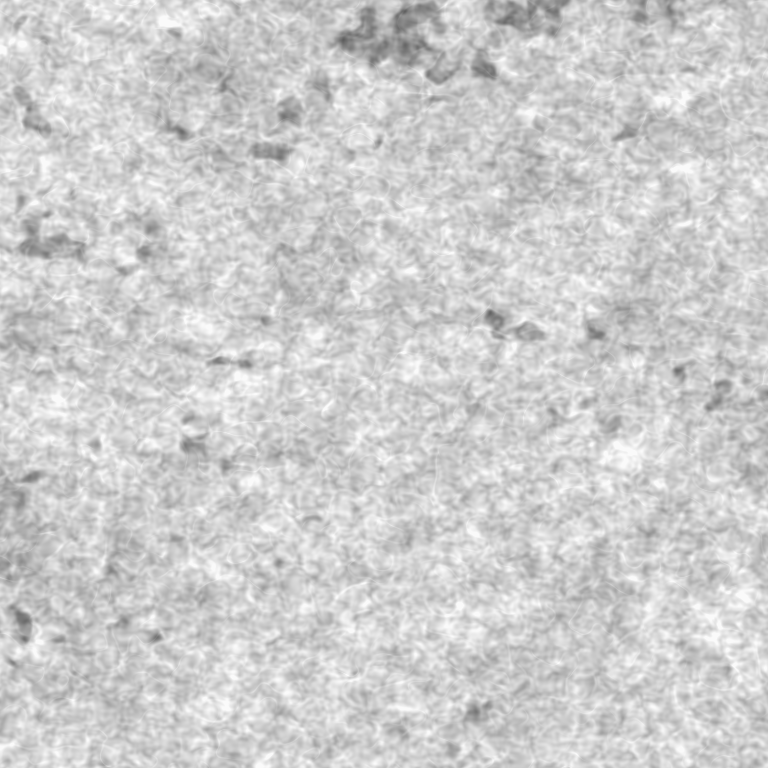
Reproduce this texture procedurally as a Shadertoy shader.

```glsl
// Pale grey weathered stone: fine crystalline grain over soft cloudy mottling,
// crossed by thin light veins, with ragged dark stains gathered near the top.
// All layers are gradient noise, scaled so amplitudes act as grey deviations.

#define BASE_GREY      0.807
#define CLOUD_CONTRAST 0.027
#define CLUMP_CONTRAST 0.030
#define GRAIN_CONTRAST 0.041
#define GRAIN_SCALE    60.0
#define VEIN_LIGHT     0.060
#define VEIN_WIDTH     0.35
#define STAIN_DARK     0.25
#define STAIN_TOP      0.70
#define STAIN_BOTTOM   1.50
#define WARP_AMOUNT    0.0013

// Integer hash giving a gradient in [-1, 1] on both axes
vec2 hashGradient(ivec2 cell, uint seed) {
    uvec2 v = uvec2(cell + 4096) * 1664525u + 1013904223u + seed * 747796405u;
    v.x += v.y * 1664525u;
    v.y += v.x * 1664525u;
    v ^= v >> 16u;
    v.x += v.y * 1664525u;
    v.y += v.x * 1664525u;
    v ^= v >> 16u;
    return vec2(v & 65535u) / 32767.5 - 1.0;
}

// Gradient noise with a deviation a little under one, turned by a seeded angle
float noise(vec2 p, float frequency, uint seed) {
    float angle = 0.7 + 1.3 * float(seed);
    float c = cos(angle), s = sin(angle);
    p = mat2(c, s, -s, c) * p * frequency + 0.37 * float(seed);
    ivec2 cell = ivec2(floor(p));
    vec2 f = fract(p);
    vec2 w = f * f * f * (f * (f * 6.0 - 15.0) + 10.0);
    float a = dot(hashGradient(cell, seed), f);
    float b = dot(hashGradient(cell + ivec2(1, 0), seed), f - vec2(1, 0));
    float d = dot(hashGradient(cell + ivec2(0, 1), seed), f - vec2(0, 1));
    float e = dot(hashGradient(cell + ivec2(1, 1), seed), f - vec2(1, 1));
    return 5.0 * mix(mix(a, b, w.x), mix(d, e, w.x), w.y);
}

// Octaves of noise, each about twice as fine as the last
float layers(vec2 p, float frequency, float gain, int count, uint seed) {
    float sum = 0.0, amplitude = 1.0;
    for (int i = 0; i < count; i++) {
        sum += amplitude * noise(p, frequency, seed + uint(i));
        frequency *= 2.1;
        amplitude *= gain;
    }
    return sum;
}

// Thin ridges along the zero line of a noise field
float veins(vec2 p, float frequency, uint seed) {
    float ridge = 1.0 - smoothstep(0.0, VEIN_WIDTH, abs(noise(p, frequency, seed)));
    float presence = smoothstep(-0.4, 1.0, noise(p, frequency * 0.6, seed + 1u));
    return ridge * presence;
}

// Ragged blotches whose threshold falls towards the top edge
float stains(vec2 p, float height) {
    float field = 0.6 * layers(p, 4.5, 0.88, 4, 31u);
    float threshold = mix(STAIN_BOTTOM, STAIN_TOP, smoothstep(0.45, 0.95, height));
    return smoothstep(threshold, threshold + 0.9, field);
}

void mainImage(out vec4 fragColor, in vec2 fragCoord) {
    vec2 uv = fragCoord / iResolution.y;

    // Roughen the layers slightly and stretch them sideways
    vec2 bend = vec2(noise(uv, 40.0, 1u), noise(uv, 40.0, 2u));
    vec2 p = uv * vec2(0.9, 1.05) + WARP_AMOUNT * bend;

    // Cloudy mottling, clumps and fine grain
    float grey = BASE_GREY;
    grey += CLOUD_CONTRAST * layers(p, 3.5, 0.85, 3, 5u);
    grey += CLUMP_CONTRAST * noise(p, 27.0, 9u);
    grey += GRAIN_CONTRAST * layers(p, GRAIN_SCALE, 0.9, 2, 13u);

    // Light crystal seams at two sizes
    grey += VEIN_LIGHT * (veins(p, 22.0, 17u) + 0.7 * veins(p, 38.0, 21u));

    // Dark stains, broken up by the grain
    float breakup = 0.85 + 0.2 * noise(p, 45.0, 25u);
    grey -= STAIN_DARK * stains(p, uv.y) * breakup;

    fragColor = vec4(vec3(clamp(grey, 0.36, 0.98)), 1.0);
}
```
